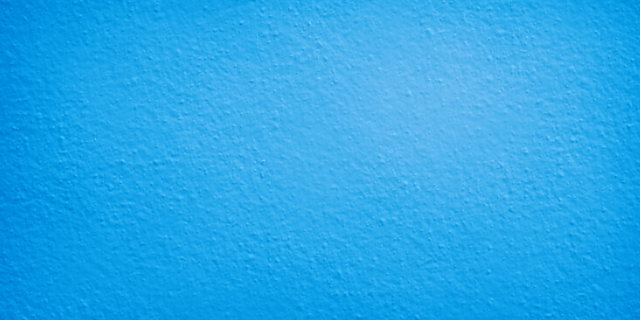
Reproduce this texture procedurally as a Shadertoy shader.

```glsl
// Blue painted plaster: two soft glows and darkened borders set the tone,
// while a height field of fine noise and scattered domes is lit from above.
// The tone then runs through a ramp of four blues.

const vec3 DEEP_BLUE  = vec3(0.00, 0.56, 0.87);
const vec3 RICH_BLUE  = vec3(0.04, 0.62, 0.90);
const vec3 CLEAR_BLUE = vec3(0.16, 0.67, 0.92);
const vec3 PALE_BLUE  = vec3(0.32, 0.71, 0.93);

const vec2  GLOW_CENTRE = vec2(1.42, 0.70);  // in canvas heights
const vec2  GLOW_SIZE   = vec2(0.88, 0.58);
const vec2  SIDE_CENTRE = vec2(0.50, 0.68);
const vec2  SIDE_SIZE   = vec2(0.45, 0.45);
const float BASE_TONE   = 0.72;
const float GLOW_TONE   = 2.55;
const float SIDE_TONE   = 0.55;
const float PATCH_TONE  = 0.8;
const vec2  EDGE_TONE   = vec2(1.1, 0.5);    // darkening at sides, top and bottom

const vec2  LIGHT_DIR    = vec2(0.45, 0.89);
const float SLOPE_STEP   = 0.0026;
const float RELIEF_TONE  = 1.75;
const float RELIEF_LIGHT = 0.10;

float hash(vec2 p) {
    vec3 q = fract(vec3(p.xyx) * 0.1031);
    q += dot(q, q.yzx + 33.33);
    return fract((q.x + q.y) * q.z);
}

float noise(vec2 p) {
    vec2 cell = floor(p);
    vec2 f = fract(p);
    f = f * f * (3.0 - 2.0 * f);
    float low  = mix(hash(cell), hash(cell + vec2(1, 0)), f.x);
    float high = mix(hash(cell + vec2(0, 1)), hash(cell + vec2(1, 1)), f.x);
    return mix(low, high, f.y);
}

// Rough paint skin, with each octave turned to hide the lattice
float paintSkin(vec2 p) {
    const mat2 TURN = mat2(0.8, 0.6, -0.6, 0.8);
    float height = 0.0;
    float amplitude = 0.42;
    p = TURN * p * 52.0;
    for (int i = 0; i < 3; i++) {
        height += amplitude * noise(p);
        amplitude *= 0.75;
        p = TURN * p * 1.63 + 17.3;
    }
    return height;
}

// Round domes, at most one in each grid cell
float domes(vec2 p, float density, float chance, float seed) {
    p = p * density + seed;
    vec2 cell = floor(p);
    float present = step(hash(cell + 5.1), chance);
    float radius = mix(0.22, 0.40, hash(cell + 11.7));
    vec2 spot = vec2(hash(cell + 23.9), hash(cell + 41.3));
    vec2 centre = mix(vec2(radius), vec2(1.0 - radius), spot);
    float dist = length(fract(p) - centre);
    return present * (1.0 - smoothstep(0.0, radius, dist));
}

float surfaceHeight(vec2 p) {
    // Slight warp makes the domes irregular
    vec2 warped = p + 0.006 * vec2(noise(p * 85.0), noise(p * 85.0 + 31.0));
    return paintSkin(p)
         + 0.32 * domes(warped, 46.0, 0.30, 3.7)
         + 0.50 * domes(warped, 27.0, 0.13, 71.2);
}

float glow(vec2 p, vec2 centre, vec2 size) {
    vec2 q = (p - centre) / size;
    return exp(-dot(q, q));
}

vec3 blueRamp(float tone) {
    vec3 color = mix(DEEP_BLUE, RICH_BLUE, clamp(tone, -1.2, 1.0));
    color = mix(color, CLEAR_BLUE, clamp(tone - 1.0, 0.0, 1.0));
    return mix(color, PALE_BLUE, clamp(tone - 2.0, 0.0, 2.0));
}

void mainImage(out vec4 fragColor, in vec2 fragCoord) {
    vec2 p = fragCoord / iResolution.y;
    vec2 fromCentre = abs(2.0 * fragCoord / iResolution.xy - 1.0);

    // Broad light, cloudy patches and dark borders
    float tone = BASE_TONE
               + GLOW_TONE * glow(p, GLOW_CENTRE, GLOW_SIZE)
               + SIDE_TONE * glow(p, SIDE_CENTRE, SIDE_SIZE);
    float cloud = 0.5 * noise(p * 3.1 + 8.0) + 0.3 * noise(p * 8.3 + 2.0)
                + 0.2 * noise(p * 19.0 + 5.0);
    tone += PATCH_TONE * (cloud - 0.5);
    tone -= dot(EDGE_TONE, pow(fromCentre, vec2(6.0)));

    // Slopes facing the light brighten; roughness varies over the wall
    vec2 offset = LIGHT_DIR * SLOPE_STEP;
    float relief = surfaceHeight(p - offset) - surfaceHeight(p + offset);
    relief *= mix(0.6, 1.4, noise(p * 5.0 + 40.0));

    vec3 color = blueRamp(tone + RELIEF_TONE * relief) + RELIEF_LIGHT * relief;
    fragColor = vec4(clamp(color, 0.0, 1.0), 1.0);
}
```
